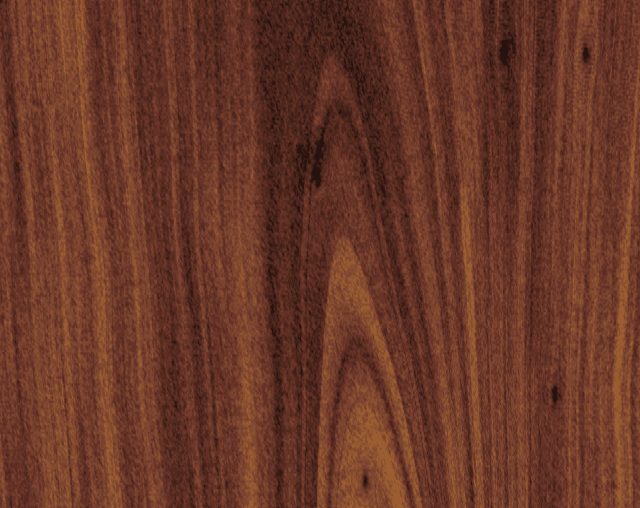
Write a Shadertoy shader that draws this texture.

```glsl
const int KNOT_COUNT = 5;
const vec2 KNOTS[KNOT_COUNT] = vec2[](
    vec2(0.992, 0.900), vec2(1.152, 0.895), vec2(0.626, 0.645),
    vec2(1.093, 0.225), vec2(0.719, 0.055));

float hash(vec2 cell) {
    return fract(sin(dot(cell, vec2(127.1, 311.7))) * 43758.5);
}

float noise(vec2 p) {
    vec2 cell = floor(p), f = fract(p);
    f = f * f * (3.0 - 2.0 * f);
    return mix(mix(hash(cell), hash(cell + vec2(1, 0)), f.x),
               mix(hash(cell + vec2(0, 1)), hash(cell + vec2(1, 1)), f.x), f.y);
}

float fbm(vec2 p) {
    float sum = 0.0, weight = 0.5;
    for (int i = 0; i < 4; i++) {
        sum += weight * noise(p);
        p = p * vec2(2.1, 1.5) + 13.7;
        weight *= 0.56;
    }
    return sum / 1.02;
}

float band(float x, float centre, float width) {
    float d = (x - centre) / width;
    return exp(-d * d);
}

float spot(vec2 p, vec2 centre, vec2 size) {
    vec2 d = (p - centre) / size;
    return exp(-dot(d, d));
}

// Grain lines bow around each knot
vec2 bendAroundKnots(vec2 p) {
    vec2 bent = p;
    for (int i = 0; i < KNOT_COUNT; i++)
        bent.x -= 0.65 * (p.x - KNOTS[i].x) * spot(p, KNOTS[i], vec2(0.022, 0.06));
    return bent;
}

// Streaks along the rings, different on each side of the axis
float streaks(float ring, float y, float side, vec2 frequency) {
    vec2 q = vec2(ring, y) * frequency;
    return mix(fbm(q + 31.0), fbm(q + 87.0), side);
}

// Thin continuous lines where a stretched noise crosses its middle
float ringLines(vec2 q, float width) {
    return 1.0 - smoothstep(0.0, width, abs(noise(q) - 0.5));
}

// Broad light and dark growth zones
float zones(float ring, float y, float side) {
    float left = 1.0 - side;
    float tone = 0.11 * left * smoothstep(0.42, 0.50, ring);
    tone -= 0.09 * left * band(ring, 0.37, 0.07);
    tone -= 0.24 * left * band(ring, 0.270, 0.035) * smoothstep(0.5, 0.9, y);
    tone += 0.20 * left * band(ring, 0.235, 0.03) * (1.0 - smoothstep(0.45, 0.7, y));
    tone -= 0.25 * left * band(ring, 0.191, 0.012);
    tone -= 0.17 * side * band(ring, 0.168, 0.02);
    tone += 0.16 * side * band(ring, 0.205, 0.014);
    tone += 0.07 * side * smoothstep(0.22, 0.4, ring);
    return tone;
}

// Nested arches and the pale tongue below them
float arches(float ring) {
    float tongue = 1.0 - smoothstep(0.1212, 0.1222, ring);
    float tone = 0.29 * tongue - 0.14 * band(ring, 0.126, 0.004);
    tone -= 0.10 * band(ring, 0.137, 0.006) + 0.22 * band(ring, 0.1425, 0.0008);
    tone += 0.14 * band(ring, 0.147, 0.0025) - 0.16 * band(ring, 0.1505, 0.0007);
    tone -= 0.15 * band(ring, 0.155, 0.004);
    tone += 0.10 * band(ring, 0.116, 0.005);
    tone -= 0.32 * band(ring, 0.101, 0.0055);
    return tone - 0.16 * band(ring, 0.089, 0.001);
}

// Dark heartwood wedge that closes to a point at its foot
float wedge(vec2 p, vec2 tip) {
    float rise = max(p.y - tip.y, 0.0);
    float leftEdge = tip.x - 0.13 * sqrt(rise);
    float rightEdge = tip.x + 0.05 * rise;
    return smoothstep(leftEdge - 0.03, leftEdge + 0.05, p.x)
         * (1.0 - smoothstep(rightEdge - 0.016, rightEdge + 0.006, p.x))
         * smoothstep(0.0, 0.08, rise);
}

vec3 woodColor(float tone) {
    vec3 color = mix(vec3(0.15, 0.07, 0.06), vec3(0.29, 0.143, 0.105), smoothstep(-0.08, 0.22, tone));
    color = mix(color, vec3(0.40, 0.198, 0.153), smoothstep(0.16, 0.48, tone));
    color = mix(color, vec3(0.485, 0.268, 0.185), smoothstep(0.44, 0.70, tone));
    return mix(color, vec3(0.61, 0.37, 0.19), smoothstep(0.66, 1.05, tone));
}

void mainImage(out vec4 fragColor, in vec2 fragCoord) {
    vec2 p = fragCoord / iResolution.y;
    vec2 bent = bendAroundKnots(p);

    // Ring distance from a leaning axis
    float fall = 1.0 - p.y;
    float lean = 0.14 * fall * smoothstep(0.8, 1.1, p.x);
    float offset = bent.x + lean - 0.641 - 0.085 * fall;
    offset += 0.016 * (noise(p * vec2(5.0, 4.0)) - 0.5);
    float ring = sqrt(offset * offset + 0.0214 * (p.y + 0.15));
    ring += 0.007 * (noise(p * vec2(9.0, 5.0) + 5.0) - 0.5);
    float side = smoothstep(-0.035, 0.035, offset);
    float outer = smoothstep(0.17, 0.26, ring);

    // Tone from broad zones down to thin lines
    float tone = 0.465 + zones(ring, p.y, side) + arches(ring);
    tone += 0.66 * (streaks(ring, p.y, side, vec2(38.0, 1.2)) - 0.5);
    tone += 0.50 * (streaks(ring, p.y, side, vec2(95.0, 1.8)) - 0.5);
    tone += 0.24 * (fbm(p * vec2(5.0, 3.0)) - 0.5);
    float pale = streaks(ring, p.y * 0.5, side, vec2(55.0, 0.8));
    tone += 0.25 * outer * smoothstep(0.58, 0.72, pale);
    tone -= 0.20 * wedge(p, vec2(1.061, 0.25));
    vec2 lineSpace = vec2(ring + 3.0 * step(0.0, offset), p.y);
    float thinLines = ringLines(lineSpace * vec2(48.0, 0.9), 0.07);
    tone -= 0.15 * outer * thinLines * noise(lineSpace * vec2(30.0, 3.0));
    tone += 0.20 * outer * (noise(lineSpace * vec2(170.0, 3.0)) - 0.5);
    tone += 0.55 * max(0.25 - tone, 0.0);

    // Short pores and fine speckle
    vec2 fibre = vec2(offset + 0.12 * p.y, p.y);
    tone += 0.25 * (noise(fibre * vec2(235.0, 120.0)) - 0.5);
    tone += 0.32 * (noise(fibre * vec2(370.0, 230.0) + 40.0) - 0.5);
    tone -= 0.09 * smoothstep(0.62, 0.9, noise(fibre * vec2(260.0, 45.0) + 9.0));

    // Knots with dark cores and soft halos
    for (int i = 0; i < KNOT_COUNT; i++) {
        tone -= 0.14 * spot(p, KNOTS[i], vec2(0.014, 0.045));
        tone -= 0.70 * spot(p, KNOTS[i], vec2(0.0055, 0.019));
    }
    vec2 smear = vec2(p.x - 0.35 * (p.y - 0.70), p.y);
    tone -= 0.40 * spot(smear, vec2(0.622, 0.70), vec2(0.024, 0.055));
    tone += 0.40 * spot(p, vec2(0.628, 0.627), vec2(0.009, 0.014));

    fragColor = vec4(woodColor(tone), 1.0);
}
```
